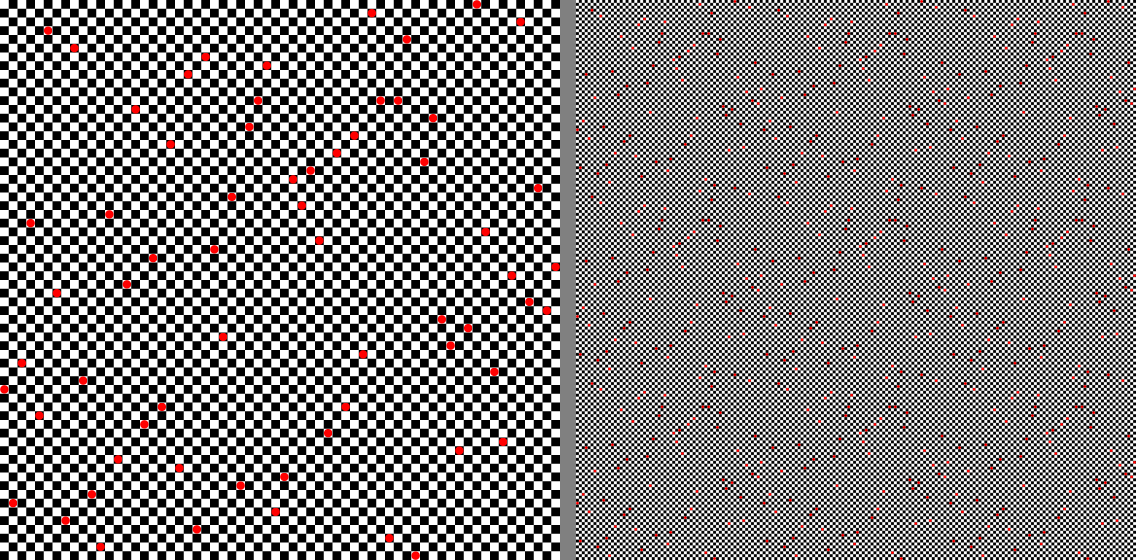
Left: one tile. Right: repeated 3 by 3.
Give the GLSL for this pattern, as a WebGL 2 fragment shader.

```glsl
#version 300 es
precision highp float;

uniform vec2 u_resolution;
out vec4 fragColor;

const int CELLS = 64;            // squares across and down, even so it tiles
const float DOT_RADIUS = 0.48;   // in squares
const float SEED = 4.7;          // changes the scatter of dots
const vec3 WHITE = vec3(1.0);
const vec3 BLACK = vec3(0.0);
const vec3 RED = vec3(1.0, 0.0, 0.0);

float hash(float n) {
    return fract(sin(n * 12.9898 + SEED) * 43758.5453);
}

// Signed distance to the nearest square edge, positive in even squares
vec2 edgeDistance(vec2 p) {
    return 0.5 - abs(mod(p + 0.5, 2.0) - 1.0);
}

// Rank of this column's hash among all columns: one dot per row and column
float dotRow(float column) {
    float key = hash(column);
    float rank = 0.0;
    for (int i = 0; i < CELLS; i++) {
        rank += hash(float(i)) < key ? 1.0 : 0.0;
    }
    return rank;
}

void main() {
    vec2 p = gl_FragCoord.xy / u_resolution * float(CELLS);
    vec2 pixel = float(CELLS) / u_resolution;
    vec2 cell = floor(p);

    // Checkerboard, black at the origin
    vec2 wave = clamp(2.0 * edgeDistance(p) / pixel, -1.0, 1.0);
    vec3 color = mix(WHITE, BLACK, 0.5 + 0.5 * wave.x * wave.y);

    // Scattered dots
    float dist = length(p - cell - 0.5) - DOT_RADIUS;
    float coverage = clamp(0.5 - dist / max(pixel.x, pixel.y), 0.0, 1.0);
    float hasDot = abs(dotRow(cell.x) - cell.y) < 0.5 ? 1.0 : 0.0;
    color = mix(color, RED, coverage * hasDot);

    fragColor = vec4(color, 1.0);
}
```
